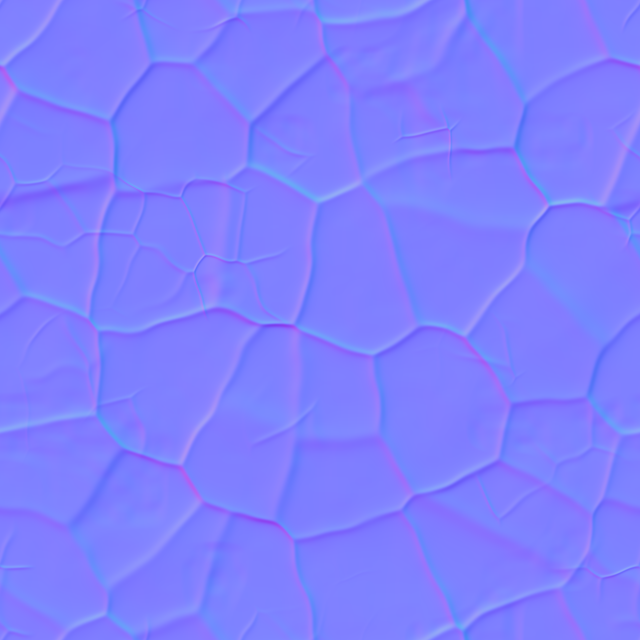
A WebGL 1 fragment shader for this texture map:

```glsl
precision highp float;
// Tileable tangent-space normal map of a smooth stone surface split by soft cracks.

uniform vec2 u_resolution;

// Crack network
const float CELLS = 6.0;            // main plates per side
const float FINE_CELLS = 10.0;      // hairline plates per side
const float JITTER = 0.88;          // irregularity of the plates
const float SHARPNESS = 23.0;       // higher gives narrower cracks
const float SHOULDER_WIDTH = 0.35;  // sharpness factor of the worn rims

// Heights in canvas units
const float CRACK_DEPTH = 0.0036;
const float SHOULDER_DEPTH = 0.0018;
const float PLATE_STEP = 0.0042;
const float HAIRLINE_DEPTH = 0.0016;
const float CHIP_HEIGHT = 0.0012;
const float SWELL_HEIGHT = 0.0022;
const float GRAIN_HEIGHT = 0.00035;

// Bending of the cracks
const float BEND = 0.045;
const float WOBBLE = 0.011;

const float SAMPLE_STEP = 0.0014;   // half width of the slope measurement

vec2 hash2(vec2 p) {
  vec3 q = fract(p.xyx * vec3(0.1031, 0.1030, 0.0973));
  q += dot(q, q.yzx + 33.33);
  return fract((q.xx + q.yz) * q.zy);
}

// Smooth value noise that wraps after "period" lattice steps; two channels.
vec2 noise2(vec2 uv, float period, float seed) {
  vec2 p = uv * period;
  vec2 i = floor(p);
  vec2 f = p - i;
  f = f * f * f * (f * (f * 6.0 - 15.0) + 10.0);
  vec2 lo = mod(i, period) + seed;
  vec2 hi = mod(i + 1.0, period) + seed;
  return mix(mix(hash2(lo), hash2(vec2(hi.x, lo.y)), f.x),
             mix(hash2(vec2(lo.x, hi.y)), hash2(hi), f.x), f.y);
}

// Soft wrapping Voronoi: x = crack, y = wide shoulder, z = blended plate level.
vec3 plates(vec2 uv, float period, float seed) {
  vec2 p = uv * period;
  vec2 base = floor(p);
  vec2 f = p - base;
  vec2 narrow = vec2(0.0);  // sums of weights and of squared weights
  vec2 wide = vec2(0.0);
  float level = 0.0;
  for (int y = -2; y <= 2; y++) {
    for (int x = -2; x <= 2; x++) {
      vec2 cell = vec2(float(x), float(y));
      vec2 id = mod(base + cell, period) + seed;
      vec2 site = cell + 0.5 + JITTER * (hash2(id) - 0.5);
      float d2 = dot(site - f, site - f);
      float w = exp(-SHARPNESS * d2);
      float v = exp(-SHARPNESS * SHOULDER_WIDTH * d2);
      narrow += vec2(w, w * w);
      wide += vec2(v, v * v);
      level += w * hash2(id + 57.0).x;
    }
  }
  return vec3(1.0 - narrow.y / (narrow.x * narrow.x),
              1.0 - wide.y / (wide.x * wide.x),
              level / narrow.x);
}

float surfaceHeight(vec2 uv) {
  vec2 bend = BEND * (noise2(uv, 5.0, 11.0) - 0.5);
  vec2 wobble = WOBBLE * (noise2(uv, 19.0, 83.0) - 0.5);

  // Main cracks, their worn rims and the uneven plates
  vec3 main = plates(uv + bend + wobble, CELLS, 3.0);
  float wear = mix(0.45, 1.25, noise2(uv, 7.0, 131.0).x);
  float h = PLATE_STEP * main.z - CRACK_DEPTH * wear * main.x - SHOULDER_DEPTH * main.y;

  // Broken hairlines and small chips
  vec2 patches = noise2(uv, 9.0, 171.0);
  vec3 fine = plates(uv - 1.6 * bend + 2.0 * wobble, FINE_CELLS, 211.0);
  h -= HAIRLINE_DEPTH * smoothstep(0.5, 0.8, patches.x) * fine.x;
  h += CHIP_HEIGHT * smoothstep(0.7, 0.88, patches.y) * noise2(uv + bend, 38.0, 251.0).x;

  // Gentle swell and faint grain
  h += SWELL_HEIGHT * noise2(uv, 8.0, 301.0).x;
  return h + GRAIN_HEIGHT * noise2(uv + wobble, 30.0, 347.0).x;
}

void main() {
  vec2 uv = gl_FragCoord.xy / u_resolution;
  vec2 e = vec2(SAMPLE_STEP, 0.0);
  vec2 slope = vec2(surfaceHeight(uv + e.xy) - surfaceHeight(uv - e.xy),
                    surfaceHeight(uv + e.yx) - surfaceHeight(uv - e.yx)) / (2.0 * SAMPLE_STEP);
  // Green points down the canvas
  vec3 normal = normalize(vec3(-slope.x, slope.y, 1.0));
  gl_FragColor = vec4(0.5 + 0.5 * normal, 1.0);
}
```
